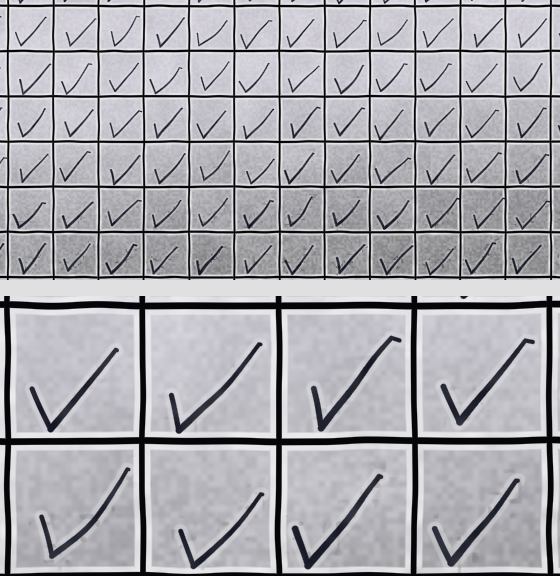
Top: the whole. Bottom: its middle third, enlarged.
Write a Shadertoy shader that draws this pattern.

```glsl
#define PITCH 0.1615
#define GRID_ORIGIN vec2(0.0293, 0.0098)
#define RULE_HALF vec2(0.021, 0.025)
#define RIM_WIDTH 0.042
#define TICK_HALF 0.021
#define JITTER 0.075
#define PAPER_LIGHT vec3(0.815, 0.805, 0.84)
#define PAPER_DARK vec3(0.575, 0.575, 0.585)
#define RIM_COLOR vec3(0.93, 0.93, 0.94)
#define RULE_COLOR vec3(0.02, 0.02, 0.03)
#define INK_COLOR vec3(0.07, 0.08, 0.13)
#define ARM_STEPS 8

float hash(vec2 p) {
    vec3 q = fract(vec3(p.xyx) * 0.1031);
    q += dot(q, q.yzx + 33.33);
    return fract((q.x + q.y) * q.z);
}

vec2 hash2(vec2 p) {
    return vec2(hash(p), hash(p + 57.3));
}

float noise(vec2 p) {
    vec2 i = floor(p), f = fract(p);
    f = f * f * (3.0 - 2.0 * f);
    return mix(mix(hash(i), hash(i + vec2(1, 0)), f.x),
               mix(hash(i + vec2(0, 1)), hash(i + 1.0), f.x), f.y);
}

float segment(vec2 p, vec2 a, vec2 b) {
    vec2 d = b - a;
    return length(p - a - d * clamp(dot(p - a, d) / dot(d, d), 0.0, 1.0));
}

float coverage(float d, float aa) {
    return clamp(0.5 - d / aa, 0.0, 1.0);
}

// Signed distance to a handwritten tick, varied by cell
float tickDistance(vec2 p, vec2 cell, float halfWidth) {
    vec2 seed = cell + 20.0;
    vec2 shift = (hash2(seed) - 0.5) * JITTER * vec2(2.0, 1.0);
    vec2 start = vec2(0.21, 0.37) + shift + (hash2(seed + 11.0) - 0.5) * JITTER;
    vec2 foot = vec2(0.30, 0.10) + shift + (hash2(seed + 23.0) - 0.5) * 0.05;
    vec2 tip = vec2(0.83, 0.70) + shift + (hash2(seed + 37.0) - 0.5) * JITTER * 1.6;
    vec2 bend = (foot + tip) * 0.5 + vec2(0.7, -0.7) * (hash(seed + 41.0) * 0.13 - 0.02);

    float d = segment(p, start, foot) - halfWidth * 0.9;
    vec2 last = foot;
    for (int i = 1; i <= ARM_STEPS; i++) {
        float t = float(i) / float(ARM_STEPS);
        vec2 next = mix(mix(foot, bend, t), mix(bend, tip, t), t);
        d = min(d, segment(p, last, next) - halfWidth * mix(1.15, 0.75, t));
        last = next;
    }
    // Some strokes end in a short flick
    float flick = 0.01 + 0.05 * step(0.6, hash(seed + 53.0));
    return min(d, segment(p, tip, tip + vec2(flick, -0.2 * flick)) - halfWidth * 0.7);
}

void mainImage(out vec4 fragColor, in vec2 fragCoord) {
    vec2 uv = fragCoord / iResolution.y;
    vec2 grid = (uv - GRID_ORIGIN) / PITCH;
    float aa = 1.2 / (iResolution.y * PITCH);

    // Slight waver of the rules and strokes
    vec2 waver = vec2(noise(grid * 3.0 + 40.0), noise(grid * 3.0 + 90.0)) - 0.5;
    vec2 bent = grid + waver * 0.018;
    vec2 cell = floor(grid);
    vec2 local = grid - cell;

    // Paper falls off towards the lower right, with mottling and grain
    float light = smoothstep(-0.08, 0.82, uv.y - 0.12 * (uv.x - 0.9));
    vec3 color = mix(PAPER_DARK, PAPER_LIGHT, light);
    color += 0.05 * (noise(grid * 2.3 + 15.0) - 0.5);
    color += 0.03 * (hash(cell + 70.0) - 0.5);
    float grain = noise(grid * 22.0 + 200.0) - 0.5;
    color += grain * mix(0.14, 0.05, light);

    // Pale, uneven rims beside the rules
    vec2 ruleDist = abs(fract(bent + 0.5) - 0.5) - RULE_HALF;
    float nearest = min(ruleDist.x, ruleDist.y);
    float rimWear = mix(0.55, 1.0, noise(grid * vec2(7.0, 9.0) + 300.0));
    color = mix(color, RIM_COLOR, coverage(nearest - RIM_WIDTH, aa * 1.5) * rimWear);

    // Ink grows heavier down the page and has a faint bright edge
    float inkHalf = TICK_HALF * mix(1.3, 0.9, light) * mix(0.85, 1.15, hash(cell + 130.0));
    float tick = tickDistance(local + waver * 0.035, cell, inkHalf);
    color = mix(color, RIM_COLOR, 0.35 * coverage(tick - 0.035, aa * 2.0));
    float speckle = smoothstep(0.72, 0.9, noise(grid * 18.0 + 400.0));
    color -= 0.22 * speckle * (1.0 - light) * (1.0 - smoothstep(0.02, 0.16, tick));
    float inkWear = mix(0.82, 1.0, noise(grid * 9.0 + 500.0));
    color = mix(color, INK_COLOR, coverage(tick, aa) * inkWear);

    // Black rules
    vec2 rules = vec2(coverage(ruleDist.x, aa), coverage(ruleDist.y, aa));
    color = mix(color, RULE_COLOR, max(rules.x, rules.y));

    fragColor = vec4(clamp(color, 0.0, 1.0), 1.0);
}
```
